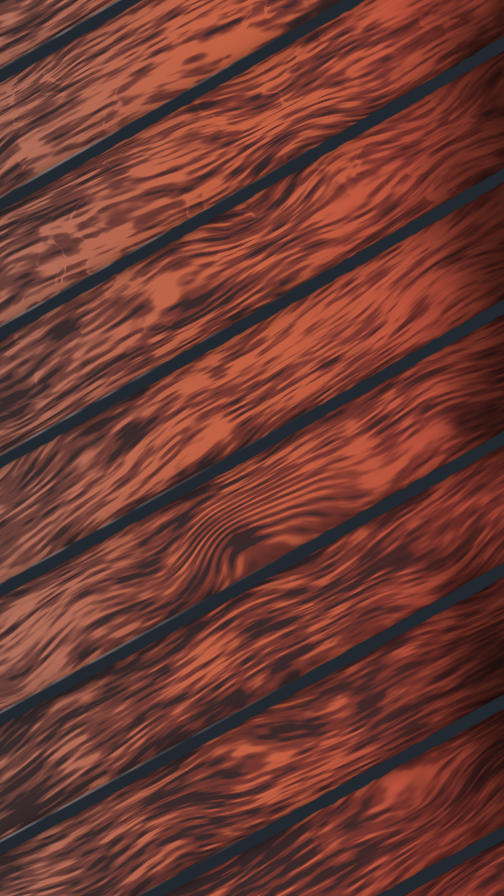
Write a WebGL 1 fragment shader that draws this texture.

```glsl
precision highp float;
uniform vec2 u_resolution;

const float PLANK_PITCH = 0.1437;
const float FIRST_GAP = 0.0846;
const float GAP_HALF = 0.054;
const float KNOT_PLANK = 4.0;
const vec2 KNOT = vec2(0.428, 0.62);

const vec3 DARK_GRAIN = vec3(0.23, 0.16, 0.165);
const vec3 RED_BROWN = vec3(0.46, 0.215, 0.185);
const vec3 COPPER = vec3(0.77, 0.38, 0.26);
const vec3 VARNISH_RED = vec3(0.55, 0.20, 0.17);
const vec3 GAP_COLOR = vec3(0.13, 0.155, 0.185);
const vec3 WORN_EDGE = vec3(0.52, 0.47, 0.47);

float hash(vec2 p) {
  vec3 q = fract(vec3(p.xyx) * 0.1031);
  q += dot(q, q.yzx + 33.33);
  return fract((q.x + q.y) * q.z);
}

float noise(vec2 p) {
  vec2 i = floor(p);
  vec2 f = fract(p);
  f = f * f * (3.0 - 2.0 * f);
  float low = mix(hash(i), hash(i + vec2(1.0, 0.0)), f.x);
  float high = mix(hash(i + vec2(0.0, 1.0)), hash(i + 1.0), f.x);
  return mix(low, high, f.y);
}

float fbm(vec2 p) {
  float sum = 0.0;
  float amp = 0.533;
  for (int i = 0; i < 4; i++) {
    sum += amp * noise(p);
    p = p * 2.03 + 17.3;
    amp *= 0.5;
  }
  return sum;
}

// Falloff around the knot, with a longer tail along the plank
float knotField(vec2 q, float plank) {
  vec2 d = q - KNOT;
  d /= vec2(d.x < 0.0 ? 0.055 : 0.13, 0.36);
  return exp(-dot(d, d)) * (1.0 - step(0.5, abs(plank - KNOT_PLANK)));
}

// Fine streaks: x runs along the plank, y across it
float streaks(vec2 q, vec2 seed) {
  float fine = noise(vec2(q.x * 34.0, q.y * 38.0) + seed);
  float broad = noise(vec2(q.x * 17.0, q.y * 17.0) + seed * 1.7);
  float pores = noise(vec2(q.x * 75.0, q.y * 62.0) + seed * 2.3);
  return 0.52 * fine + 0.28 * broad + 0.20 * pores;
}

// Pale wavy flecks that cross the grain
float rayFlecks(vec2 q, vec2 seed) {
  float bend = fbm(vec2(q.x * 14.0, q.y * 4.0) + seed);
  float ridge = abs(noise(vec2(q.x * 34.0 + bend * 5.0, q.y * 4.5) + seed) - 0.5);
  return (1.0 - smoothstep(0.02, 0.16, ridge)) * smoothstep(0.4, 0.65, bend);
}

vec3 woodColor(float grain, float redness) {
  vec3 c = mix(DARK_GRAIN, RED_BROWN, smoothstep(0.22, 0.48, grain));
  c = mix(c, COPPER, smoothstep(0.48, 0.82, grain));
  return mix(c, VARNISH_RED * (0.55 + 0.8 * grain), redness);
}

void main() {
  vec2 p = gl_FragCoord.xy / u_resolution.y;
  float down = 1.0 - p.y;

  // Slanted planks with slight perspective
  float slope = 0.577 - 0.038 * down;
  float lane = (down + slope * p.x - FIRST_GAP) / PLANK_PITCH;
  float plank = floor(lane);
  vec2 q = vec2(dot(p, vec2(0.87, 0.49)), fract(lane));
  vec2 seed = vec2(plank * 13.7 + 40.0, plank * 29.3 + 70.0);
  float tone = hash(seed);

  // Grain tilts, wanders and lifts over the knot
  float knot = knotField(q, plank);
  vec2 g = q;
  g.y += (hash(seed + 5.0) - 0.5) * 1.6 * q.x;
  g.y += 0.26 * (noise(vec2(q.x * 9.0, q.y * 2.0) + seed) - 0.5) + 0.36 * knot;
  float grain = streaks(g, seed);
  float rings = 0.5 + 0.5 * sin(g.y * 82.0 + 3.0 * noise(q * vec2(30.0, 6.0)));
  grain = mix(grain, 0.25 + 0.5 * rings, 0.6 * smoothstep(0.1, 0.6, knot));

  // Figure and uneven stain
  float blotch = fbm(vec2(q.x * 9.0, q.y * 2.5) + seed * 1.3);
  float figured = 1.0 - smoothstep(0.7, 1.6, abs(plank - 1.0));
  grain += 0.17 * rayFlecks(q, seed) * mix(0.15, 1.0, figured);
  grain = 0.5 + (grain - 0.5) * 1.25 + 0.5 * (blotch - 0.5) + 0.10 * (tone - 0.5);

  // Light pools on the upper planks and fades to the corners
  vec2 toLight = (p - vec2(0.34, 0.74)) / vec2(0.36, 0.34);
  grain += 0.17 * exp(-dot(toLight, toLight)) - 0.05;
  vec2 knotCore = (q - KNOT - vec2(0.004, 0.03)) / vec2(0.016, 0.09);
  float core = 1.0 - step(0.5, abs(plank - KNOT_PLANK));
  grain -= 0.4 * core * exp(-dot(knotCore, knotCore)) * (0.5 + noise(q * vec2(150.0, 30.0)));

  float redness = 0.62 * smoothstep(0.26, 0.56, p.x + 0.12 * (blotch - 0.5));
  vec3 color = woodColor(grain, redness);
  float faded = 0.4 * (1.0 - smoothstep(0.0, 0.28, p.x));
  color = mix(color, vec3(dot(color, vec3(0.4, 0.4, 0.2))) * vec3(1.12, 0.97, 0.93), faded);
  float shade = smoothstep(0.42, 0.57, p.x) * smoothstep(0.25, 0.7, fbm(p * 5.0 + 8.0));
  color *= 1.0 - 0.6 * shade;

  // Gaps with soft shadow and a worn upper lip
  float offset = fract(lane + 0.5) - 0.5;
  float aa = 1.0 / (PLANK_PITCH * u_resolution.y);
  float rough = 0.012 * (noise(vec2(q.x * 120.0, floor(lane + 0.5) * 7.0)) - 0.5);
  float edge = abs(offset) - GAP_HALF + rough;
  color *= 1.0 - 0.3 * exp(-max(edge, 0.0) * 18.0);
  color = mix(color, GAP_COLOR, 1.0 - smoothstep(-aa, aa, edge));
  float lip = 1.0 - smoothstep(0.004, 0.010 + aa, abs(offset + GAP_HALF));
  float wear = noise(vec2(q.x * 45.0, plank * 3.0)) * (1.0 - smoothstep(0.05, 0.42, p.x));
  color = mix(color, WORN_EDGE, 0.75 * lip * wear);

  gl_FragColor = vec4(color, 1.0);
}
```
